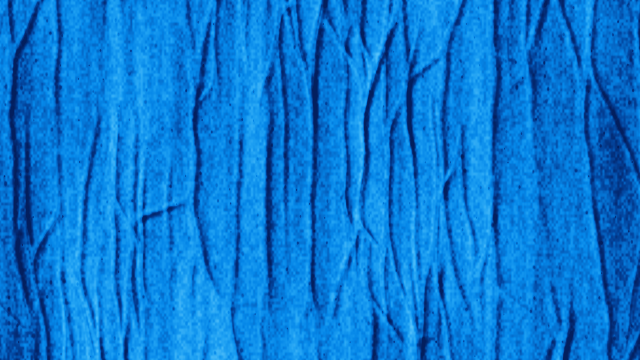
Give the GLSL for this texture, as a Shadertoy shader.

```glsl
const int TONES = 7;
const vec3 PAINT[TONES] = vec3[TONES](
    vec3(0.01, 0.12, 0.37), vec3(0.01, 0.19, 0.49), vec3(0.01, 0.28, 0.63),
    vec3(0.02, 0.41, 0.78), vec3(0.02, 0.53, 0.91), vec3(0.12, 0.63, 0.95),
    vec3(0.42, 0.81, 0.99));
const float TONE_STOP[TONES] = float[TONES](0.12, 0.27, 0.38, 0.48, 0.62, 0.78, 1.10);

const vec2 TO_LIGHT = vec2(-0.88, 0.47);
const vec2 MAIN_SCALE = vec2(8.5, 1.25);   // film cells per canvas height
const vec2 THIN_SCALE = vec2(13.0, 1.7);
const float RIDGE_WIDTH = 0.0085;
const float ARCH_ROUNDING = 130.0;
const float SLOPE_STEP = 0.005;
const float SHADOW_REACH = 0.015;
const float BASE_TONE = 0.65;
const float LIT_GAIN = 0.24;
const float SHADE_GAIN = 0.46;
const float SHADOW_GAIN = 0.24;
const float STREAK_GAIN = 0.22;
const float GRAIN_GAIN = 0.22;
const float SPECK_GRID = 26.0;

vec2 hash22(vec2 p) {
    vec3 q = fract(vec3(p.xyx) * vec3(0.1031, 0.1030, 0.0973));
    q += dot(q, q.yzx + 33.33);
    return fract((q.xx + q.yz) * q.zy);
}

float noise(vec2 p) {
    vec2 i = floor(p), f = fract(p);
    f = f * f * (3.0 - 2.0 * f);
    return mix(mix(hash22(i).x, hash22(i + vec2(1, 0)).x, f.x),
               mix(hash22(i + vec2(0, 1)).x, hash22(i + vec2(1, 1)).x, f.x), f.y);
}

// Stretched Voronoi films: x = rounded distance to the border, y = film id
vec2 films(vec2 p, vec2 scale) {
    vec2 q = p * scale, home = floor(q), nearCell = home, nearest = vec2(0);
    float best = 1e3;
    for (int y = -1; y <= 1; y++)
    for (int x = -1; x <= 1; x++) {
        vec2 cell = home + vec2(x, y);
        vec2 r = cell + 0.08 + 0.84 * hash22(cell) - q;
        if (dot(r, r) < best) { best = dot(r, r); nearest = r; nearCell = cell; }
    }
    float sum = 1e-6;
    for (int y = -2; y <= 2; y++)
    for (int x = -2; x <= 2; x++) {
        if (x == 0 && y == 0) continue;
        vec2 cell = nearCell + vec2(x, y);
        vec2 r = cell + 0.08 + 0.84 * hash22(cell) - q;
        vec2 across = r - nearest;
        float d = dot(0.5 * (r + nearest), across) / length(across * scale);
        sum += exp(-ARCH_ROUNDING * d);
    }
    return vec2(max(-log(sum) / ARCH_ROUNDING, 0.0), hash22(nearCell + 71.0).y);
}

// x = height of the paint, y = tint of the film
vec2 relief(vec2 p) {
    vec2 w = p;
    w.x += 0.050 * (noise(p * vec2(2.5, 3.0)) - 0.5);
    w.x += 0.018 * (noise(p * vec2(7.0, 9.0) + 40.0) - 0.5);
    vec2 broad = films(w + 3.0, MAIN_SCALE);
    vec2 thin = films(w + 17.3, THIN_SCALE);
    float broadPart = 0.12 + 0.88 * smoothstep(0.22, 0.60, noise(p * vec2(7.0, 2.4) + 9.0));
    float thinPart = 0.75 * smoothstep(0.48, 0.76, noise(p * vec2(9.0, 2.2) + 25.0));
    float a = broad.x / RIDGE_WIDTH, b = thin.x / (0.7 * RIDGE_WIDTH);
    float height = broadPart * exp(-a * a) + thinPart * exp(-b * b);
    height += 0.22 * noise(w * vec2(42.0, 2.2)) + 0.10 * noise(w * vec2(95.0, 9.0));
    return vec2(height, (broad.y - 0.5) * smoothstep(0.0, 0.012, broad.x));
}

// Small dark pits scattered over the films
float specks(vec2 p) {
    vec2 q = p * SPECK_GRID, cell = floor(q);
    vec2 rnd = hash22(cell + 130.0);
    vec2 r = (fract(q) - 0.25 - 0.5 * rnd) * vec2(1.0, 0.65);
    float size = 0.05 + 0.08 * rnd.y;
    return step(0.74, hash22(cell + 211.0).x) * (1.0 - smoothstep(0.3 * size, 1.4 * size, length(r)));
}

vec3 paintColor(float tone) {
    vec3 color = PAINT[0];
    for (int i = 1; i < TONES; i++)
        color = mix(color, PAINT[i], clamp((tone - TONE_STOP[i - 1]) / (TONE_STOP[i] - TONE_STOP[i - 1]), 0.0, 1.0));
    return color;
}

void mainImage(out vec4 fragColor, in vec2 fragCoord) {
    vec2 uv = fragCoord / iResolution.xy;
    vec2 p = fragCoord / iResolution.y;

    // Raking light and soft shadow beside the ridges
    vec2 here = relief(p);
    float lit = here.x - relief(p + TO_LIGHT * SLOPE_STEP).x;
    float shadow = max(relief(p + TO_LIGHT * SHADOW_REACH).x - here.x, 0.0);
    float tone = BASE_TONE + 0.10 * here.y;
    tone += lit * (lit > 0.0 ? LIT_GAIN : SHADE_GAIN) - SHADOW_GAIN * shadow;

    // Brush streaks, canvas grain and pits
    tone += STREAK_GAIN * (noise(p * vec2(28.0, 1.4) + 5.0) - 0.5);
    tone += 0.5 * STREAK_GAIN * (noise(p * vec2(90.0, 5.0)) - 0.5);
    tone += 0.16 * (noise(p * vec2(6.0, 3.0) + 60.0) - 0.5);
    tone += GRAIN_GAIN * (noise(p * vec2(170.0, 120.0)) - 0.5);
    tone += 0.5 * GRAIN_GAIN * (noise(p * vec2(80.0, 45.0) + 8.0) - 0.5);
    tone -= 0.18 * specks(p);

    // Light falls off toward the sides
    tone -= 0.24 * smoothstep(0.74, 1.04, uv.x) * (1.15 - 0.35 * uv.y);
    tone -= 0.14 * (1.0 - smoothstep(0.0, 0.13, uv.x));
    fragColor = vec4(paintColor(tone), 1.0);
}
```
